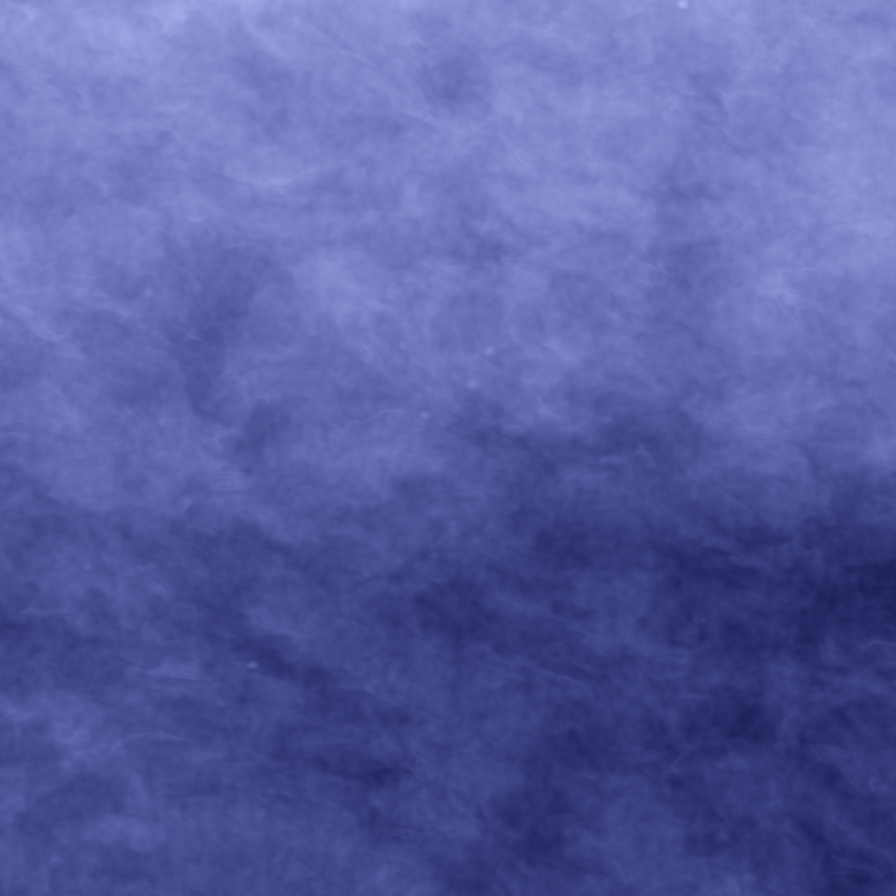
Write a Shadertoy shader that draws this texture.

```glsl
#define DEEP_BLUE vec3(0.165, 0.180, 0.420)
#define PALE_BLUE vec3(0.535, 0.565, 0.825)
#define CLOUD_SCALE vec2(3.6, 5.2)
#define CLOUD_CONTRAST 0.36
#define WARP 0.32
#define EDGE_DRIFT 0.13
#define MOTTLE_STRENGTH 0.24
#define WISP_STRENGTH 0.10
#define GRAIN_SCALE 62.0
#define GRAIN_STRENGTH 0.13
#define SPARK_CELLS 48.0
#define SPARK_SHARE 0.05

vec2 hash2(vec2 cell) {
    vec3 h = fract(cell.xyx * vec3(0.1031, 0.1030, 0.0973));
    h += dot(h, h.yzx + 33.33);
    return fract((h.xx + h.yz) * h.zy);
}

float cornerSlope(vec2 cell, vec2 offset) {
    float angle = 6.2832 * hash2(cell).x;
    return dot(vec2(cos(angle), sin(angle)), offset);
}

float gradientNoise(vec2 p) {
    vec2 i = floor(p), f = p - i;
    vec2 u = f * f * f * (f * (f * 6.0 - 15.0) + 10.0);
    vec2 e = vec2(1.0, 0.0);
    float low = mix(cornerSlope(i, f), cornerSlope(i + e.xy, f - e.xy), u.x);
    float high = mix(cornerSlope(i + e.yx, f - e.yx), cornerSlope(i + e.xx, f - e.xx), u.x);
    return 1.4 * mix(low, high, u.y);
}

float fbm(vec2 p, int octaves) {
    const mat2 turn = mat2(1.79, 0.88, -0.88, 1.79);
    float sum = 0.0, weight = 0.5;
    for (int i = 0; i < octaves; i++) {
        sum += weight * gradientNoise(p);
        p = turn * p + 17.3;
        weight *= 0.56;
    }
    return sum;
}

// Short frayed threads where the noise crosses zero
float wisps(vec2 p) {
    float thread = 1.0 - smoothstep(0.0, 0.20, abs(fbm(p, 5)));
    return thread * smoothstep(0.0, 0.40, fbm(p * 1.3 + 31.0, 3));
}

// Rare soft glints, one candidate per grid cell
float sparks(vec2 p) {
    p *= SPARK_CELLS;
    vec2 cell = floor(p);
    vec2 chance = hash2(cell + 71.0);
    vec2 center = 0.4 + 0.2 * hash2(cell + 9.0);
    float d = length((p - cell - center) * vec2(0.9, 1.1));
    float lit = step(chance.x, SPARK_SHARE) * (0.2 + 0.8 * chance.y);
    return lit * (1.0 - smoothstep(0.0, 0.42, d));
}

// Pale upper sky sinking into a dark bank, darker to the right
float skyTone(vec2 uv, float drift) {
    float y = uv.y + EDGE_DRIFT * drift;
    float bank = 1.0 - smoothstep(0.24, 0.74, y);
    float tone = mix(0.71, 0.19, bank) + 0.75 * max(uv.y - 0.62, 0.0);
    tone += 0.22 * (0.5 - uv.x) * bank;
    vec2 hollow = (uv - vec2(0.70, 0.34)) / vec2(0.30, 0.12);
    return tone - 0.08 * exp(-dot(hollow, hollow));
}

void mainImage(out vec4 fragColor, in vec2 fragCoord) {
    vec2 uv = fragCoord / iResolution.xy;
    vec2 p = vec2(uv.x, uv.y + 0.15 * uv.x) * CLOUD_SCALE;

    // Warped cloud body
    vec2 warp = vec2(fbm(p + 4.1, 5), fbm(p + 23.7, 5));
    vec2 q = p + WARP * warp;
    float cloud = fbm(q + 8.0, 6);
    float tone = skyTone(uv, fbm(q * 0.8 + 40.0, 5) * 1.3);
    tone += CLOUD_CONTRAST * cloud;

    // Puffy mottling, frayed threads and soft grain
    tone += MOTTLE_STRENGTH * fbm(q * 3.4 + 91.0, 4);
    tone += WISP_STRENGTH * (wisps(q * 3.0 + 13.0) - 0.1);
    tone += GRAIN_STRENGTH * fbm(uv * GRAIN_SCALE, 2);

    // Clustered glints
    float cluster = smoothstep(0.12, 0.42, fbm(p * 1.3 + 57.0, 3));
    tone += 0.5 * cluster * sparks(uv + 0.02 * warp);

    // Blue ramp with a slightly richer middle
    tone = clamp(tone, -0.12, 1.3);
    vec3 color = mix(DEEP_BLUE, PALE_BLUE, tone);
    color.b += 0.09 * tone * (1.0 - tone);
    fragColor = vec4(color, 1.0);
}
```
